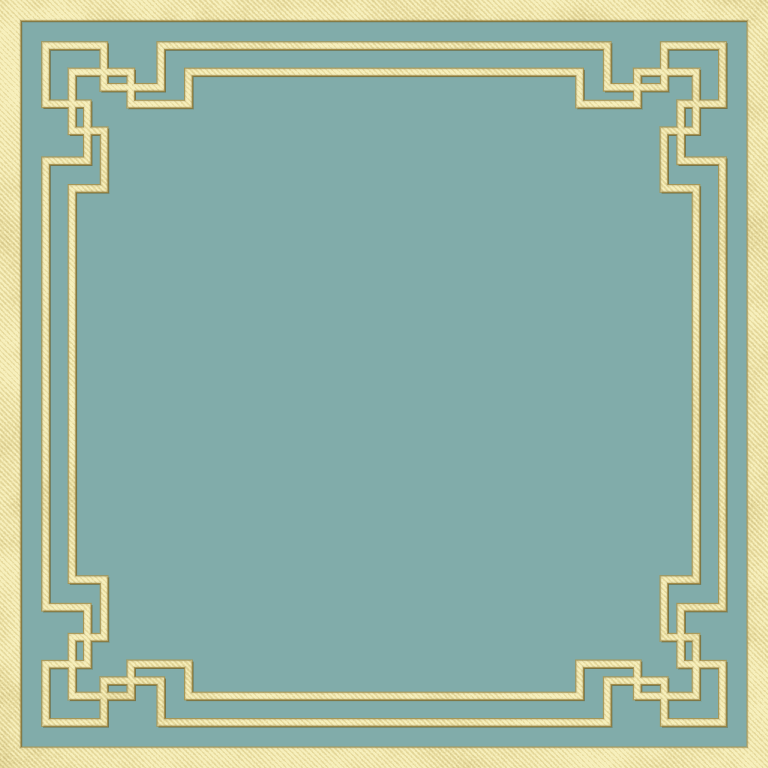
Write a WebGL 1 fragment shader that draws this background.

```glsl
precision highp float;
// A teal panel inside a woven gold border, with two interlaced gold fret lines.
// One half corner is built from bars and mirrored over both axes and diagonals;
// shifted copies of the distance give each gold line a dark lower right edge.

uniform vec2 u_resolution;

const float SIZE = 256.0; // canvas width in design units

float hash(vec2 p) {
  return fract(sin(dot(p, vec2(41.3, 289.1))) * 4375.5);
}

float noise(vec2 p) {
  vec2 i = floor(p);
  vec2 f = fract(p);
  f = f * f * (3.0 - 2.0 * f);
  return mix(mix(hash(i), hash(i + vec2(1.0, 0.0)), f.x),
             mix(hash(i + vec2(0.0, 1.0)), hash(i + 1.0), f.x), f.y);
}

// Distance to an axis-aligned bar with square ends
float bar(vec2 p, vec2 a, vec2 b) {
  vec2 d = abs(p - 0.5 * (a + b)) - 0.5 * abs(b - a);
  return max(d.x, d.y) - 1.2;
}

// Stepped line from the corner on the diagonal to the middle of the side
float fretLine(vec2 p, float rim, float notchStart, float notchEnd, float notchDepth) {
  float d = bar(p, vec2(rim), vec2(notchStart, rim));
  d = min(d, bar(p, vec2(notchStart, rim), vec2(notchStart, notchDepth)));
  d = min(d, bar(p, vec2(notchStart, notchDepth), vec2(notchEnd, notchDepth)));
  d = min(d, bar(p, vec2(notchEnd, notchDepth), vec2(notchEnd, rim)));
  return min(d, bar(p, vec2(notchEnd, rim), vec2(0.5 * SIZE, rim)));
}

// Distance to all gold parts, folded into one eighth of the canvas
float goldShape(vec2 p) {
  vec2 q = min(p, SIZE - p);
  q = vec2(max(q.x, q.y), min(q.x, q.y));
  float frets = min(fretLine(q, 15.2, 34.6, 53.6, 29.1),
                    fretLine(q, 24.0, 43.6, 62.8, 34.7));
  return min(frets, q.y - 6.9);
}

// Fine diagonal weave with soft cloudy sheen
vec3 goldCloth(vec2 p) {
  float weave = 0.5 + 0.5 * sin((p.x + p.y) * 3.6);
  float sheen = noise(p * 0.045) * 0.6 + noise(p * 0.16) * 0.4;
  float grain = hash(floor(p * 2.0));
  float light = 0.15 + 0.4 * weave + 0.45 * sheen + 0.18 * grain;
  vec3 gold = mix(vec3(0.80, 0.74, 0.50), vec3(0.90, 0.85, 0.61), smoothstep(0.1, 0.5, light));
  return mix(gold, vec3(0.97, 0.94, 0.74), smoothstep(0.45, 0.85, light));
}

void main() {
  vec2 p = gl_FragCoord.xy / u_resolution * SIZE;
  float pixel = SIZE / min(u_resolution.x, u_resolution.y);
  float d = goldShape(p);
  float shadow = goldShape(p + vec2(-0.5, 0.5));

  // Teal panel, then the cast edge and thin brown outline
  vec3 color = vec3(0.505, 0.675, 0.665);
  color = mix(color, vec3(0.40, 0.36, 0.17), 0.8 * clamp(0.5 - shadow / pixel, 0.0, 1.0));
  color = mix(color, vec3(0.68, 0.57, 0.27), 0.85 * clamp(0.5 - (d - 0.25) / pixel, 0.0, 1.0));

  // Gold face, a little darker toward its edges
  vec3 gold = goldCloth(p) * mix(0.9, 1.0, smoothstep(0.0, 0.8, -d));
  color = mix(color, gold, clamp(0.5 - (d + 0.1) / pixel, 0.0, 1.0));
  gl_FragColor = vec4(color, 1.0);
}
```
